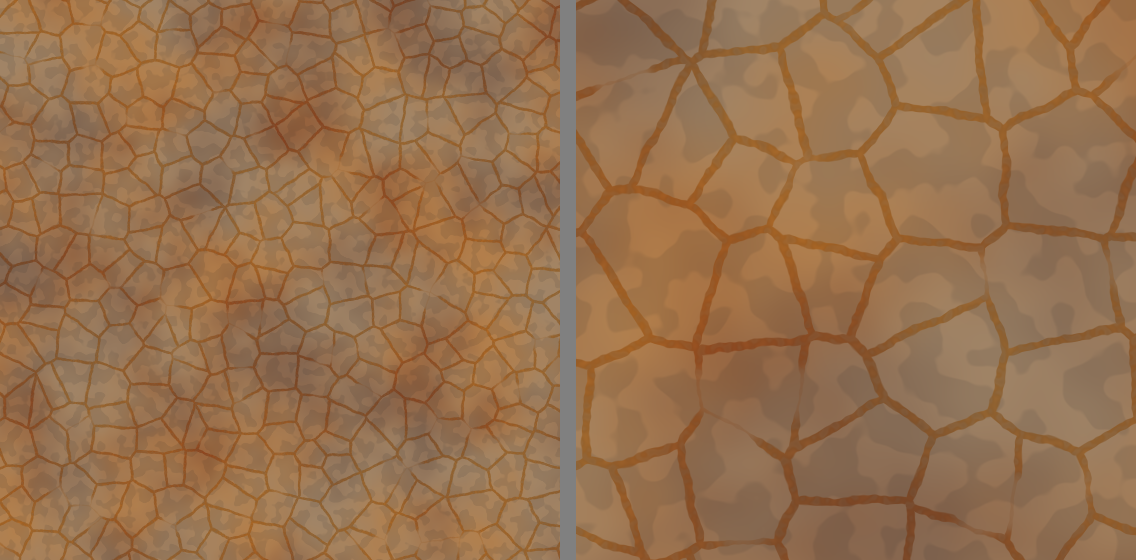
Left: the whole. Right: its middle third, enlarged.
Give the GLSL for this texture, as a Shadertoy shader.

```glsl
// Weathered tan leather: cloudy ochre and umber stains, soft mottling, grainy rust cracks.

// Ground colours: pale and dark stains, each from cool to warm
const vec3 PALE_COOL = vec3(0.605, 0.500, 0.390);
const vec3 PALE_WARM = vec3(0.675, 0.480, 0.285);
const vec3 DARK_COOL = vec3(0.500, 0.390, 0.310);
const vec3 DARK_WARM = vec3(0.555, 0.355, 0.220);

// Crack colours over the same four stains
const vec3 CRACK_PALE_COOL = vec3(0.560, 0.375, 0.170);
const vec3 CRACK_PALE_WARM = vec3(0.630, 0.370, 0.120);
const vec3 CRACK_DARK_COOL = vec3(0.450, 0.260, 0.135);
const vec3 CRACK_DARK_WARM = vec3(0.510, 0.220, 0.100);

// Scales are features per canvas height, widths are fractions of it
const float STAIN_SCALE = 4.6;
const float MOTTLE_SCALE = 38.0;
const float MOTTLE_DEPTH = 0.075;
const float CELL_SCALE = 17.0;
const float CELL_JITTER = 0.92;
const float CRACK_HALF_WIDTH = 0.0023;
const float CRACK_ROUGHNESS = 0.0012;
const float CRACK_OPACITY = 0.92;
const float WOBBLE = 0.0028;
const float GRAIN_SCALE = 190.0;

// Integer hash: lattice point to two values in 0..1
vec2 hash2(vec2 lattice) {
    uvec2 q = uvec2(ivec2(lattice) + 4096);
    uint n = (q.x * 1597334677u) ^ (q.y * 3812015801u);
    n = (n ^ (n >> 15)) * 2246822519u;
    n ^= n >> 13;
    return vec2(n & 65535u, n >> 16) / 65535.0;
}

vec2 gradientAt(vec2 lattice) {
    float angle = 6.28318 * hash2(lattice).x;
    return vec2(cos(angle), sin(angle));
}

// Gradient noise, roughly -0.7..0.7
float gradientNoise(vec2 p) {
    vec2 i = floor(p), f = fract(p);
    vec2 u = f * f * f * (f * (f * 6.0 - 15.0) + 10.0);
    vec2 e = vec2(1.0, 0.0);
    float low = mix(dot(gradientAt(i), f),
                    dot(gradientAt(i + e.xy), f - e.xy), u.x);
    float high = mix(dot(gradientAt(i + e.yx), f - e.yx),
                     dot(gradientAt(i + e.xx), f - e.xx), u.x);
    return mix(low, high, u.y);
}

float fbm(vec2 p) {
    float sum = 0.0, amplitude = 1.0;
    for (int octave = 0; octave < 4; octave++) {
        sum += amplitude * gradientNoise(p);
        p = mat2(1.6, 1.2, -1.2, 1.6) * p + 17.3;
        amplitude *= 0.48;
    }
    return sum;
}

// Distance to the nearest Voronoi border, in cell units
float cellBorder(vec2 p) {
    vec2 i = floor(p), f = fract(p);
    vec2 nearest = vec2(0.0), nearestCell = vec2(0.0);
    float best = 8.0;
    for (int y = -1; y <= 1; y++)
    for (int x = -1; x <= 1; x++) {
        vec2 cell = vec2(x, y);
        vec2 r = cell + 0.5 + CELL_JITTER * (hash2(i + cell) - 0.5) - f;
        if (dot(r, r) < best) {
            best = dot(r, r);
            nearest = r;
            nearestCell = cell;
        }
    }
    float border = 8.0;
    for (int y = -2; y <= 2; y++)
    for (int x = -2; x <= 2; x++) {
        vec2 cell = nearestCell + vec2(x, y);
        vec2 r = cell + 0.5 + CELL_JITTER * (hash2(i + cell) - 0.5) - f;
        vec2 across = r - nearest;
        if (dot(across, across) > 0.0001)
            border = min(border, dot(0.5 * (nearest + r), normalize(across)));
    }
    return border;
}

void mainImage(out vec4 fragColor, in vec2 fragCoord) {
    vec2 uv = fragCoord / iResolution.y;
    float pixel = 1.0 / iResolution.y;

    // Cloudy stains
    float warmth = smoothstep(-0.50, 0.62, fbm(uv * STAIN_SCALE + 3.7));
    float darkness = smoothstep(-0.38, 0.72, fbm(uv * STAIN_SCALE + 41.2));
    vec3 color = mix(mix(PALE_COOL, PALE_WARM, warmth),
                     mix(DARK_COOL, DARK_WARM, warmth), darkness);

    // Two-tone mottling
    vec2 mottleUv = uv * MOTTLE_SCALE;
    float blotch = gradientNoise(mottleUv) + 0.35 * gradientNoise(mottleUv * 2.1 + 9.0);
    float mottle = smoothstep(-0.04, 0.07, blotch);
    color *= 1.0 + MOTTLE_DEPTH * vec3(1.1, 1.0, 0.8) * (0.5 - mottle);

    // Wobbling cracks with ragged edges and faded gaps
    vec2 wobble = vec2(gradientNoise(uv * 48.0 + 5.0), gradientNoise(uv * 48.0 + 77.0));
    float grain = gradientNoise(uv * GRAIN_SCALE);
    float border = cellBorder((uv + WOBBLE * wobble) * CELL_SCALE) / CELL_SCALE;
    float presence = smoothstep(-0.42, -0.22, gradientNoise(uv * 15.0 + 23.0));
    float halfWidth = CRACK_HALF_WIDTH * mix(0.35, 1.0, presence);
    float edge = border + CRACK_ROUGHNESS * grain - halfWidth;
    float crack = 1.0 - smoothstep(-0.6 * pixel, 0.6 * pixel + 0.0003, edge);
    crack *= CRACK_OPACITY * mix(0.25, 1.0, presence);
    crack *= 0.72 + 0.28 * smoothstep(-0.3, 0.1, grain);

    vec3 crackColor = mix(mix(CRACK_PALE_COOL, CRACK_PALE_WARM, warmth),
                          mix(CRACK_DARK_COOL, CRACK_DARK_WARM, warmth), darkness);
    color = mix(color, crackColor * (1.0 + 0.15 * grain), crack);
    fragColor = vec4(color, 1.0);
}
```
